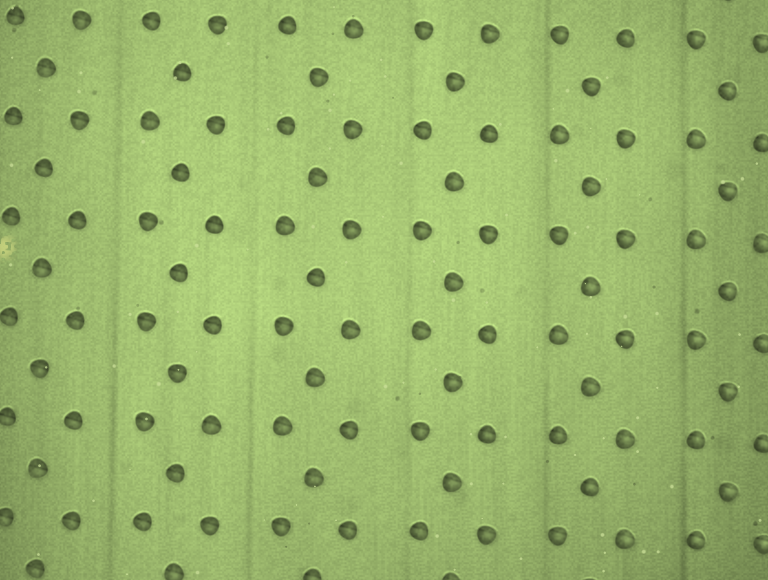
Write a WebGL 2 fragment shader that draws this pattern.

```glsl
#version 300 es
precision highp float;

uniform vec2 u_resolution;
out vec4 fragColor;

float hash(vec2 p) {
    return fract(sin(dot(p, vec2(127.1, 311.7))) * 43758.5453);
}

float noise(vec2 p) {
    vec2 i = floor(p), f = fract(p);
    f = f * f * (3.0 - 2.0 * f);
    return mix(mix(hash(i), hash(i + vec2(1, 0)), f.x),
               mix(hash(i + vec2(0, 1)), hash(i + vec2(1, 1)), f.x), f.y);
}

float fbm(vec2 p) {
    float sum = 0.0, amp = 0.5;
    for (int i = 0; i < 4; i++) {
        sum += amp * noise(p);
        p = p * 2.03 + 17.0;
        amp *= 0.5;
    }
    return sum;
}

// Broad light, soft blotches, vertical weave and grain
float sheetTone(vec2 q) {
    float tone = 1.12 - 0.55 * dot(q - vec2(0.42, 0.25), q - vec2(0.42, 0.25));
    tone -= 0.07 * smoothstep(0.16, 0.0, q.x) + 0.05 * smoothstep(0.86, 1.0, q.x);
    tone += 0.13 * (fbm(q * vec2(7.0, 5.0)) - 0.47);
    tone += 0.05 * (noise(vec2(q.x * 60.0, q.y * 2.0)) - 0.5);
    tone += 0.03 * (noise(vec2(q.x * 260.0, q.y * 12.0)) - 0.5);
    return tone + 0.12 * (noise(q * 420.0) - 0.5);
}

// Dark fold with a faint light edge in each column
float seamTone(vec2 grid, float y) {
    float column = floor(grid.x);
    float x = grid.x - column - 0.77 - 0.14 * smoothstep(1.0, 2.0, column);
    float strength = 0.4 + 0.6 * abs(column - 2.0) / 2.0;
    strength *= 0.5 + 0.8 * noise(vec2(column * 9.0, y * 9.0));
    float fold = 0.09 * exp(-pow(x / 0.022, 2.0)) + 0.04 * exp(-pow(x / 0.09, 2.0));
    return strength * (0.035 * exp(-pow((x - 0.05) / 0.02, 2.0)) - fold);
}

// Small round marks, one chance per cell
float specks(vec2 q, float cells, float chance, float radius) {
    vec2 id = floor(q * cells);
    vec2 center = 0.25 + 0.5 * vec2(hash(id + 3.1), hash(id + 8.7));
    float size = radius * (0.5 + hash(id + 5.3));
    float d = length(fract(q * cells) - center);
    return step(hash(id), chance) * smoothstep(size, size * 0.3, d);
}

void main() {
    float px = 1.0 / u_resolution.x;
    vec2 q = vec2(gl_FragCoord.x, u_resolution.y - gl_FragCoord.y) * px;

    // Slightly sheared lattice, measured from the top left
    vec2 cell = vec2(0.1771, 0.1305);
    vec2 grid = vec2(q.x - 0.0208 + 0.022 * q.y * (1.0 - 1.1 * q.x),
                     q.y - 0.0215 - 0.034 * (q.x - 0.0208)) / cell;

    float tone = sheetTone(q) + seamTone(grid, q.y);

    // Wear: stains, pits and pale dust
    tone -= 0.05 * specks(q + 0.37, 14.0, 0.2, 0.2);
    tone -= 0.22 * specks(q + 0.11, 36.0, 0.025, 0.12);
    float dust = specks(q, 45.0, 0.06, 0.12);

    // Two studs on each row and one midway below
    for (int i = 0; i < 3; i++) {
        vec2 offset = i == 2 ? vec2(0.232, 0.505) : vec2(0.485 * float(i), 0.015 * float(i));
        vec2 id = round(grid - offset);
        float seed = hash(id + 20.0 * float(i) + 4.0);
        float radius = 0.0120 + 0.0009 * seed;
        vec2 s = (grid - offset - id) * cell / radius * vec2(1, -1);
        s *= 1.0 + 0.05 * sin(3.0 * atan(s.y, s.x) + 6.28 * seed);
        float l = length(s);

        // Outer shadow and raised light rim
        tone -= 0.10 * exp(-pow((l - 1.0) / 0.28, 2.0));
        float rim = smoothstep(0.1, 1.0, 0.9 * s.y + mix(-0.45, 0.45, q.x) * s.x);
        tone += 0.22 * rim * exp(-pow((l - 1.13) / 0.13, 2.0));

        // Domed body: dark edge, soft highlight and a cross band
        vec2 h = s - vec2(mix(0.05, 0.2, q.x), mix(-0.2, 0.2, q.x));
        float body = 0.46 + 0.06 * seed + (0.28 + 0.12 * q.x) * exp(-2.6 * dot(h, h));
        body -= 0.12 * exp(-pow((h.y - 0.3 + 0.25 * h.x) / 0.16, 2.0));
        body += 0.12 * (noise(s * 4.0 + seed * 50.0) - 0.5);
        body += 0.10 * dot(s, vec2(0.5, 0.3)) * (2.0 * q.x - 0.6);
        float edge = 1.5 * px / radius;
        tone = mix(tone, body, smoothstep(1.0 + 0.5 * edge, 1.0 - edge, l));
    }

    vec3 green = vec3(0.605, 0.715, 0.422) * tone;
    vec3 color = mix(green, vec3(0.80, 0.88, 0.60), 0.75 * dust);

    // Flaked patch at the left border
    float flake = smoothstep(0.024, 0.004, length((q - vec2(0.006, 0.322)) * vec2(1.1, 1.0)));
    flake *= smoothstep(0.45, 0.7, noise(q * 240.0) + 0.25 * flake);
    color = mix(color, vec3(0.80, 0.84, 0.50), 0.8 * flake);

    fragColor = vec4(color, 1.0);
}
```
